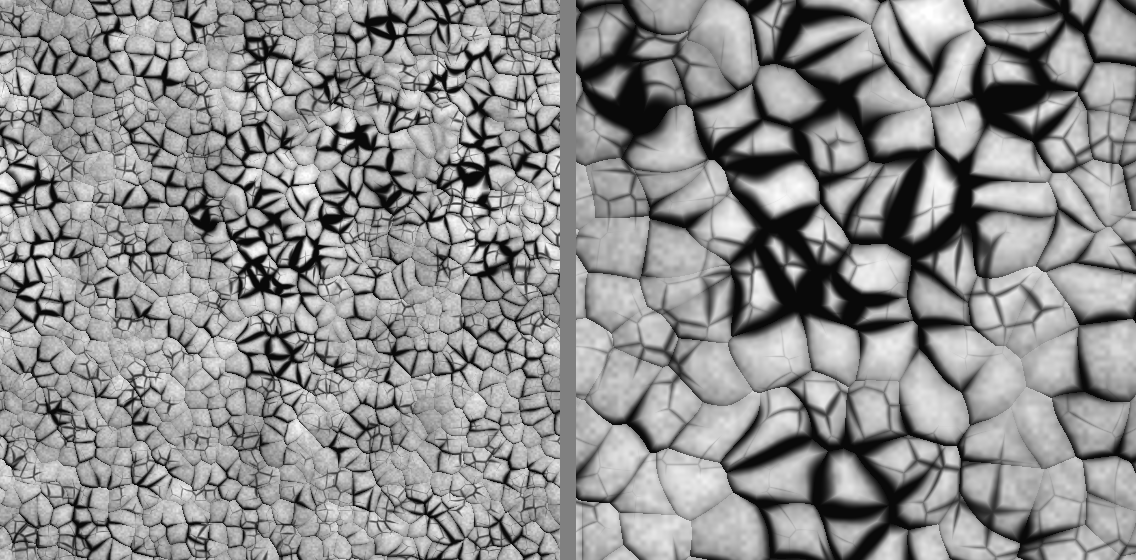
Left, the full canvas; right, a detail of the centre.
A WebGL 1 fragment shader for this texture:

```glsl
precision highp float;
// Rough mineral crust: pale speckled lumps parted by black, tapering crevices.
// Two warped Voronoi layers give the cracks; wrapping noise varies their width,
// the relief and the fine grain. Every layer repeats a whole number of times.

uniform vec2 u_resolution;

#define LUMPS 30.0          // large cells across the canvas
#define CHIPS 46.0          // small, more grid-like cells across the canvas
#define PATCHES 4.0         // rough and flat regions across the canvas
#define GRAIN 300.0         // speckles across the canvas
#define WARP 0.018          // bending of the crack lines
#define CRACK_SOFTNESS 0.09 // crack edge blur, in cells
#define SPECKLE 0.17        // strength of the fine grain
#define BASE_TONE 0.655     // brightness of the plain surface
#define CREVICE_TONE 0.035  // brightness inside the cracks
#define SHADOW_DIR vec2(-0.64, -0.77)

float hash(vec2 p) {
  return fract(sin(dot(p, vec2(127.1, 311.7))) * 43758.5453);
}

// Value noise that wraps after a whole number of cells
float noise(vec2 uv, float cells, float seed) {
  vec2 p = uv * cells;
  vec2 i = floor(p);
  vec2 f = fract(p);
  vec2 w = f * f * (3.0 - 2.0 * f);
  vec2 lo = mod(i, cells) + seed;
  vec2 hi = mod(i + 1.0, cells) + seed;
  return mix(mix(hash(lo), hash(vec2(hi.x, lo.y)), w.x),
             mix(hash(vec2(lo.x, hi.y)), hash(hi), w.x), w.y);
}

float fbm(vec2 uv, float cells, float seed) {
  float sum = 0.0;
  float weight = 0.5;
  for (int octave = 0; octave < 3; octave++) {
    sum += weight * noise(uv, cells, seed);
    cells *= 2.0;
    weight *= 0.5;
    seed += 17.3;
  }
  return sum / 0.875;
}

// Jittered centre of a wrapped Voronoi cell
vec2 cellCentre(vec2 cell, float cells, float jitter) {
  vec2 id = mod(cell, cells) + cells;
  return cell + 0.5 + jitter * (vec2(hash(id), hash(id + 71.7)) - 0.5);
}

// x: distance to the cell border, y: cell random, zw: offset from its centre
vec4 voronoi(vec2 uv, float cells, float jitter) {
  vec2 p = uv * cells;
  vec2 home = floor(p);
  vec2 nearest = vec2(0.0);
  vec2 nearestCell = home;
  float best = 8.0;
  for (int y = -1; y <= 1; y++) {
    for (int x = -1; x <= 1; x++) {
      vec2 cell = home + vec2(float(x), float(y));
      vec2 r = cellCentre(cell, cells, jitter) - p;
      if (dot(r, r) < best) {
        best = dot(r, r);
        nearest = r;
        nearestCell = cell;
      }
    }
  }
  float border = 8.0;
  for (int y = -2; y <= 2; y++) {
    for (int x = -2; x <= 2; x++) {
      vec2 r = cellCentre(home + vec2(float(x), float(y)), cells, jitter) - p;
      vec2 across = r - nearest;
      if (dot(across, across) > 0.0001) {
        border = min(border, dot(0.5 * (r + nearest), normalize(across)));
      }
    }
  }
  return vec4(border, hash(mod(nearestCell, cells) + 5.3), -nearest);
}

void main() {
  vec2 uv = gl_FragCoord.xy / u_resolution;
  float rough = smoothstep(0.36, 0.64, fbm(uv, PATCHES, 3.0));

  // Bent cell layers
  vec2 bend = vec2(noise(uv, 26.0, 11.0), noise(uv, 26.0, 47.0)) - 0.5;
  vec2 bent = uv + bend * WARP * mix(0.7, 1.2, rough);
  vec4 lump = voronoi(bent, LUMPS, 0.9);
  vec4 chip = voronoi(bent, CHIPS, 0.6);
  float shadowSide = dot(lump.zw, SHADOW_DIR);

  // Crack widths: negative values close the crack
  float vary = mix(noise(uv, 20.0, 23.0), noise(uv, 43.0, 61.0), 0.4) - 0.5;
  float width = mix(-0.015, 0.045, rough) + vary * mix(0.38, 0.55, rough)
              + 0.11 * shadowSide;
  float chipWidth = -0.05 + 0.35 * (noise(uv, 33.0, 83.0) - 0.5);
  float depth = lump.x - width;
  float open = smoothstep(-CRACK_SOFTNESS, CRACK_SOFTNESS, depth);
  float chipOpen = smoothstep(-0.1, 0.1, chip.x - chipWidth);
  float cover = open * mix(0.25, 1.0, chipOpen);

  // Domed, lit and mottled surface
  float dome = smoothstep(0.0, 0.42, lump.x);
  float tone = BASE_TONE + dome * mix(0.08, 0.19, rough)
             + 0.3 * (fbm(uv, 13.0, 29.0) - 0.5)
             + 0.09 * (lump.y - 0.5) - 0.12 * shadowSide;
  tone *= mix(0.85, 1.0, smoothstep(0.0, 0.18, depth));

  // Fine grain, weaker on the smooth raised lumps
  float grain = 0.65 * noise(uv, GRAIN, 7.0) + 0.35 * noise(uv, 170.0, 13.0) - 0.5;
  tone += SPECKLE * grain * mix(1.2, 0.7, rough);

  gl_FragColor = vec4(vec3(clamp(mix(CREVICE_TONE, tone, cover), 0.0, 1.0)), 1.0);
}
```
